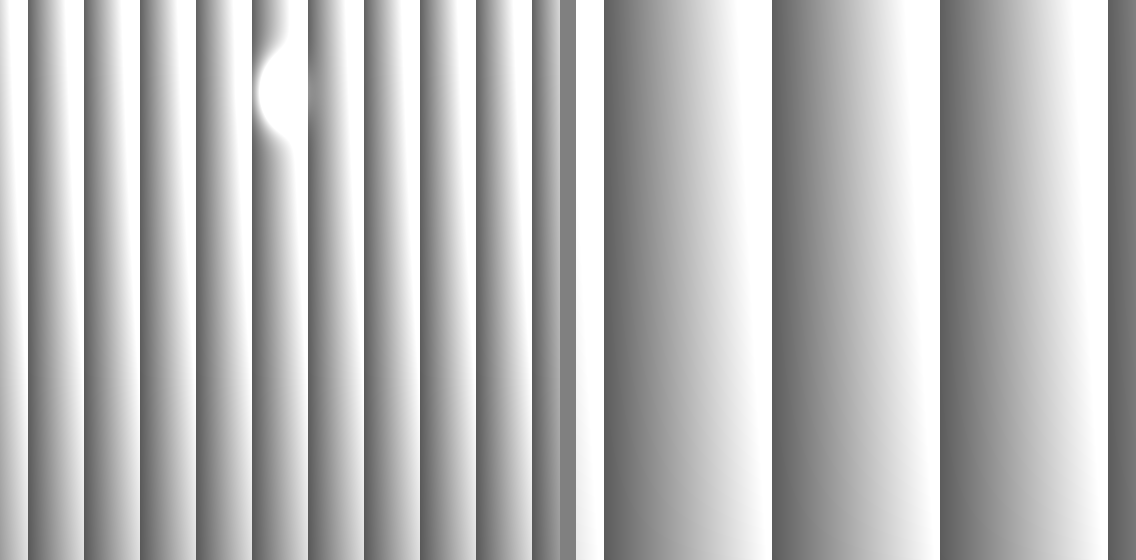
Left, the full canvas; right, a detail of the centre.
Give the GLSL for this pattern, as a Shadertoy shader.

```glsl
// Ten upright grey slats, each a left-to-right ramp that brightens upward, with one soft glow.

const float SLATS = 10.0;                     // repeats across the canvas
const float SLAT_PHASE = 0.5;                 // half a slat is cut at each side
const vec2 SHADE = vec2(0.345, 0.38);         // grey of the dark edge: bottom, top
const vec2 RISE = vec2(0.53, 0.93);           // ramp gain over one slat: bottom, top
const vec2 GLOW_CENTER = vec2(0.499, 0.835);
const vec2 GLOW_RADIUS = vec2(0.0385, 0.055);
const float GLOW_STRENGTH = 1.19;

// Sawtooth from 0 to 1 whose drop is smoothed over the given width.
float smoothSaw(float x, float width) {
    float t = fract(x);
    float beforeDrop = min(t, (1.0 - t) / width + 0.5);
    return max(beforeDrop, 0.5 - t / width);
}

// Soft elliptical highlight.
float glow(vec2 uv) {
    vec2 d = (uv - GLOW_CENTER) / GLOW_RADIUS;
    return GLOW_STRENGTH * exp(-dot(d, d));
}

void mainImage(out vec4 fragColor, in vec2 fragCoord) {
    vec2 uv = fragCoord / iResolution.xy;

    // Slat ramp
    float pixelWidth = SLATS / iResolution.x;
    float ramp = smoothSaw(uv.x * SLATS + SLAT_PHASE, pixelWidth);

    // Vertical lighting and highlight
    float grey = mix(SHADE.x, SHADE.y, uv.y) + mix(RISE.x, RISE.y, uv.y) * ramp;
    grey += glow(uv);

    fragColor = vec4(vec3(clamp(grey, 0.0, 1.0)), 1.0);
}
```
